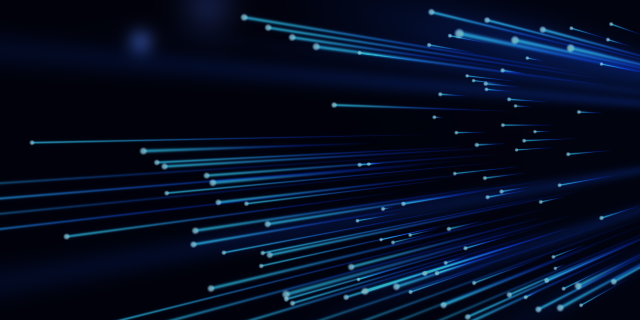
Write a Shadertoy shader that draws this background.

```glsl
// Streams of light racing out of a vanishing point beyond the right edge.
// Broad beams are bands of ray slope; each streak is a tapered gaussian line
// with a pale round head, scattered by hashes within several slope ranges.

#define VANISH vec2(2.81, 0.61)
#define NIGHT  vec3(0.001, 0.004, 0.038)
#define NAVY   vec3(0.024, 0.110, 0.330)
#define BLUE   vec3(0.020, 0.130, 0.600)
#define TEAL   vec3(0.120, 0.530, 0.600)
#define PALE   vec3(0.460, 0.630, 0.670)
#define LONG_COUNT   24
#define UPPER_COUNT  10
#define CORNER_COUNT 12
#define SHORT_COUNT  52
#define THREAD_COUNT 10

float hash(float n, float seed) {
    return fract(sin(n * 12.9898 + seed * 78.233) * 43758.5453);
}

// Point at a given x on the ray of the given slope
vec2 onRay(float slope, float x) {
    return vec2(x, VANISH.y + slope * (VANISH.x - x));
}

float bell(float x, float width) {
    return exp(-x * x / (width * width));
}

// Reach is a fraction of the distance from the head to the vanishing point
vec3 streak(vec2 p, vec2 head, float reach, float radius, float gain) {
    float pixel = 1.0 / iResolution.y;
    vec2 toVanish = VANISH - head;
    float span = length(toVanish);
    vec2 axis = toVanish / span;
    vec2 q = p - head;
    float forward = dot(q, axis);
    float across = q.x * axis.y - q.y * axis.x;
    float t = clamp(forward / (reach * span), 0.0, 1.0);

    // Sharp core inside a faint blue halo
    float width = max(radius * mix(0.55, 0.22, t), 0.55 * pixel);
    float fade = smoothstep(-radius, radius, forward) * pow(1.0 - t, 0.7);
    vec3 trail = mix(TEAL, BLUE, smoothstep(0.05, 0.8, t)) * bell(across, width);
    trail += BLUE * 0.06 * bell(across, width * 3.0);

    float dotMask = 1.0 - smoothstep(radius * 0.4, radius * 1.1 + pixel, length(q));
    return (trail * fade * (1.0 - 0.6 * dotMask) + PALE * dotMask * 0.9) * gain;
}

// Wide soft beams, stronger towards the right
vec3 beams(vec2 p) {
    float ray = (p.y - VANISH.y) / (VANISH.x - p.x);
    float rise = smoothstep(0.0, 2.0, p.x);
    float late = smoothstep(0.7, 1.9, p.x);
    float light = bell(ray - 0.083, 0.020) * mix(0.28, 0.55, rise);
    light += bell(ray + 0.176, 0.020) * mix(0.28, 0.50, rise);
    light += bell(ray - 0.125, 0.016) * 0.30 * rise;
    light += bell(ray - 0.205, 0.075) * 0.70 * late;
    light += bell(ray + 0.330, 0.025) * 0.45 * late;
    light += bell(ray + 0.520, 0.050) * 0.20 * late;
    light += 0.06 * late;
    return NAVY * light;
}

vec3 streaks(vec2 p) {
    // Lone level trail above the middle
    vec3 sum = streak(p, onRay(0.035, 1.044), 0.31, 0.008, 1.0);

    // Long trails fanning over the lower left; every ninth starts far out
    for (int i = 0; i < LONG_COUNT; i++) {
        float n = float(i);
        float u = (n + 0.8 * hash(n, 1.0)) / float(LONG_COUNT);
        float spread = 2.0 * hash(n, 2.0) - 1.0;
        float x = 0.47 + 0.55 * u + spread * (0.05 + 0.30 * u);
        if (i % 9 == 0) x = 0.10 + 0.012 * n;
        float size = mix(0.006, 0.013, pow(hash(n, 3.0), 2.0));
        sum += streak(p, onRay(-0.018 - 0.30 * u, x), mix(0.30, 0.50, hash(n, 4.0)), size, 0.95);
    }

    // Two groups of trails descending from the top edge
    for (int i = 0; i < UPPER_COUNT; i++) {
        float n = float(i) + 50.0;
        float u = float(i) / float(UPPER_COUNT);
        bool leftGroup = u < 0.35;
        float side = i % 2 == 0 ? 0.02 : -0.02;
        float x = leftGroup ? 0.763 + 0.75 * u : 1.00 + 0.87 * u;
        float slope = leftGroup ? 0.164 - 0.10 * u : 0.195 + 0.065 * u + side;
        float size = mix(0.007, 0.015, hash(n, 3.0));
        sum += streak(p, onRay(slope, x), mix(0.35, 0.55, hash(n, 4.0)), size, 0.95);
    }

    // Steep trails in the lower right corner
    for (int i = 0; i < CORNER_COUNT; i++) {
        float n = float(i) + 90.0;
        float u = (float(i) + hash(n, 1.0)) / float(CORNER_COUNT);
        float x = mix(1.05, 1.9, u) + 0.1 * hash(n, 2.0);
        float slope = -mix(0.33, 0.54, u) + 0.09 * (hash(n, 5.0) - 0.5);
        float size = mix(0.006, 0.013, hash(n, 3.0));
        sum += streak(p, onRay(slope, x), mix(0.25, 0.50, hash(n, 4.0)), size, 0.95);
    }

    // Short distant sparks over the right half
    for (int i = 0; i < SHORT_COUNT; i++) {
        float n = float(i) + 140.0;
        float y = (float(i) + hash(n, 1.0)) / float(SHORT_COUNT);
        vec2 head = vec2(mix(1.08, 1.94, hash(n, 2.0)), mix(0.04, 0.93, y));
        float reach = mix(0.015, 0.17, hash(n, 3.0));
        sum += streak(p, head, reach, mix(0.004, 0.006, hash(n, 4.0)), 0.95);
    }

    // Blue threads: a few cross the left edge, the rest rise from the bottom
    for (int i = 0; i < THREAD_COUNT; i++) {
        float n = float(i) + 210.0;
        bool fromLeft = i < 4;
        float slope = fromLeft ? -0.065 - 0.017 * float(i)
                               : -0.24 - 0.035 * (float(i) - 4.0 + hash(n, 1.0));
        float x = fromLeft ? -0.6 : VANISH.x + 0.63 / slope - 0.1;
        float gain = fromLeft ? (i % 2 == 1 ? 1.1 : 0.7) : mix(0.5, 1.0, hash(n, 3.0));
        sum += streak(p, onRay(slope, x), mix(0.50, 0.65, hash(n, 2.0)), 0.010, gain);
    }
    return sum;
}

void mainImage(out vec4 fragColor, in vec2 fragCoord) {
    vec2 p = fragCoord / iResolution.xy * vec2(2.0, 1.0);
    vec3 color = NIGHT + beams(p) + streaks(p);

    // Out-of-focus lights at the upper left
    color += vec3(0.11, 0.17, 0.33) * bell(length(p - vec2(0.44, 0.87)), 0.042);
    color += vec3(0.06, 0.09, 0.19) * bell(length(p - vec2(0.65, 0.98)), 0.085);
    fragColor = vec4(min(color, PALE * 1.1), 1.0);
}
```
